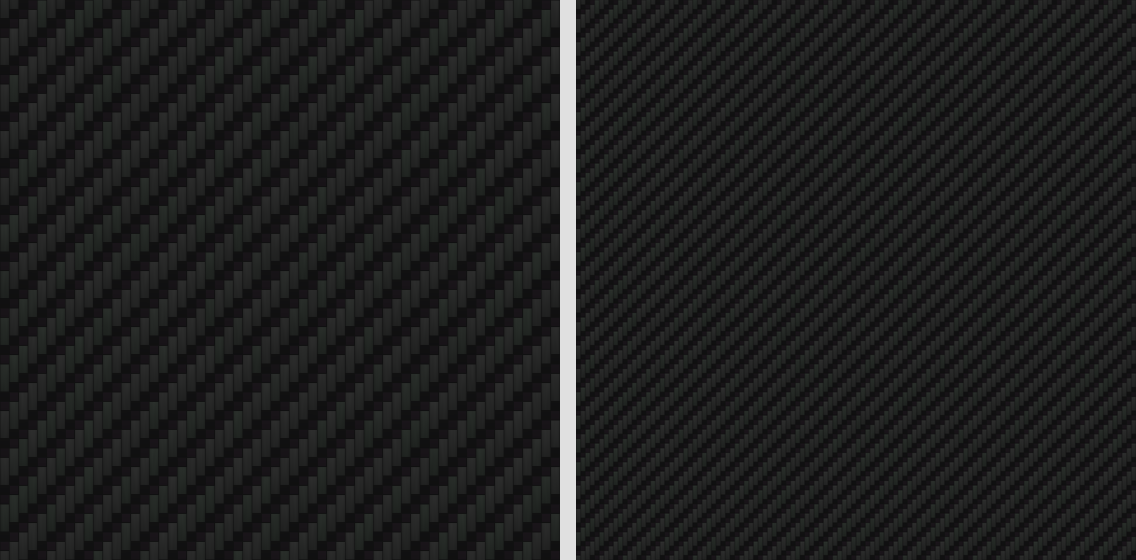
Left: one tile. Right: repeated 2 by 2.
Reproduce this texture procedurally as a Shadertoy shader.

```glsl
// Dark twill weave: upright tows three cells long over two cells of sunken weft,
// each column shifted up by one cell so that the floats form rising diagonals.
// A 60 x 60 cell grid with a five-cell period; hashes and gradient noise wrap.

const float CELLS = 60.0;    // cells across and down
const float PERIOD = 5.0;    // cells per weave repeat
const float FLOAT_LEN = 3.0; // visible length of an upright tow, in cells
const float GAP = 0.07;      // dark seam on either side of a cell

const vec3 TOW_TOP = vec3(0.168, 0.170, 0.168);
const vec3 TOW_BOTTOM = vec3(0.124, 0.127, 0.125);
const vec3 GREEN_TINT = vec3(0.94, 1.04, 0.96);
const vec3 WEFT_DARK = vec3(0.064, 0.064, 0.066);
const vec3 WEFT_PLUM = vec3(0.098, 0.080, 0.098);

float hash(vec2 p) {
    vec3 q = fract(p.xyx * vec3(0.1031, 0.1030, 0.0973));
    q += dot(q, q.yzx + 33.33);
    return fract((q.x + q.y) * q.z);
}

// Dot product of a lattice gradient and the offset from its corner.
float cornerSlope(vec2 corner, vec2 offset, vec2 period) {
    float angle = 6.28318 * hash(mod(corner, period) + 7.0);
    return dot(vec2(cos(angle), sin(angle)), offset);
}

// Gradient noise that wraps after a whole number of lattice cells.
float wrappedNoise(vec2 p, vec2 period) {
    vec2 i = floor(p);
    vec2 f = p - i;
    vec2 w = f * f * f * (f * (f * 6.0 - 15.0) + 10.0);
    vec2 e = vec2(1.0, 0.0);
    float low = mix(cornerSlope(i, f, period),
                    cornerSlope(i + e.xy, f - e.xy, period), w.x);
    float high = mix(cornerSlope(i + e.yx, f - e.yx, period),
                     cornerSlope(i + e.xx, f - e.xx, period), w.x);
    return mix(low, high, w.y);
}

// Soft-edged interval: one inside [a, b], fading within the given width.
float band(float x, float a, float b, float soft) {
    return smoothstep(0.0, soft, min(x - a, b - x));
}

// Upright tow: lit at its upper end, shaded toward the lower one.
vec3 towColor(float along, float across, float seed) {
    float fall = clamp(along / FLOAT_LEN, 0.0, 1.0);
    vec3 color = mix(TOW_TOP, TOW_BOTTOM, fall);
    float green = smoothstep(0.55, 0.85, seed);
    float tone = 0.97 + 0.06 * fract(seed * 17.3);
    float roundness = 1.02 - 0.16 * pow(abs(across - 0.5) * 2.0, 3.0);
    return color * mix(vec3(1.0), GREEN_TINT, green) * tone * roundness;
}

// Weft: a shadowed cell below each tow, then a plum cell above the next one.
vec3 weftColor(float along, vec2 local, float seed, float soft) {
    float plum = band(along, FLOAT_LEN + 1.0, PERIOD, soft)
               * band(local.x, 0.0, 1.0, soft);
    vec3 color = mix(WEFT_DARK, WEFT_PLUM, plum * (0.6 + 0.4 * seed));
    return color * (0.95 + 0.08 * local.y);
}

void mainImage(out vec4 fragColor, in vec2 fragCoord) {
    vec2 uv = fragCoord / iResolution.xy;
    vec2 grid = uv * CELLS;
    vec2 local = fract(grid);
    float column = floor(grid.x);
    float soft = max(GAP, CELLS / min(iResolution.x, iResolution.y));

    // Distance down the column, counted from the upper end of each tow.
    float down = column + 1.0 - grid.y;
    float along = mod(down, PERIOD);
    float repeatIndex = mod(floor(down / PERIOD), CELLS / PERIOD);
    float seed = hash(vec2(column, repeatIndex) + 3.0);

    // Layers
    float tow = band(along, 0.0, FLOAT_LEN, soft);
    float seam = mix(0.45, 1.0, band(local.x, 0.0, 1.0, soft));
    vec3 weft = weftColor(along, local, seed, soft);
    vec3 color = mix(weft, towColor(along, local.x, seed), tow * seam);

    // Fine fibres and slow tonal drift
    vec2 fibrePeriod = vec2(240.0, 30.0);
    float fibre = wrappedNoise(uv * fibrePeriod, fibrePeriod);
    float drift = wrappedNoise(uv * 9.0, vec2(9.0));
    color *= 1.0 + 0.07 * fibre * tow + 0.04 * drift;

    fragColor = vec4(color, 1.0);
}
```
